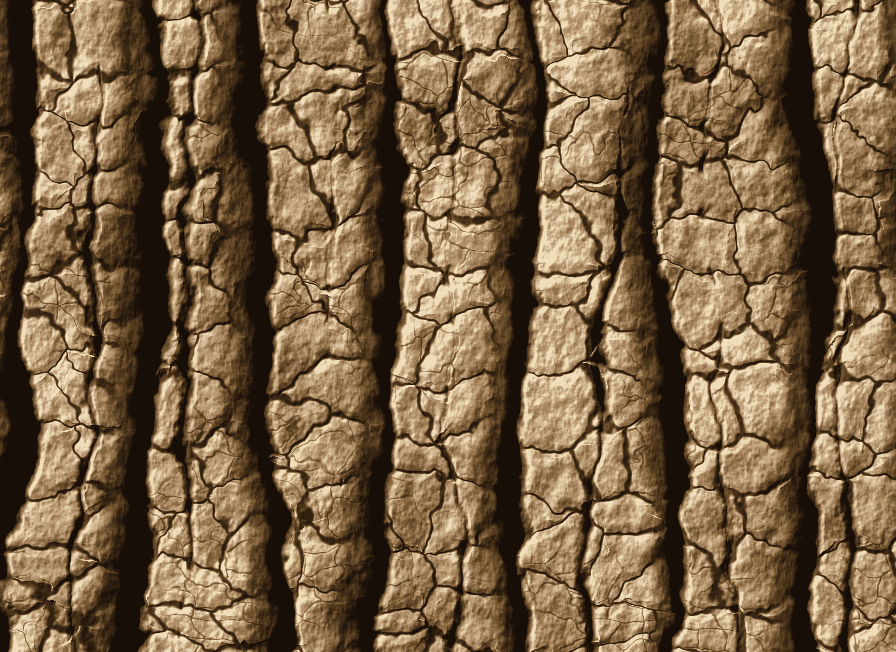
Reproduce this texture procedurally as a Shadertoy shader.

```glsl
// Sunlit tree bark: upright ridges split by dark furrows and cracked into rough plates.

float hash(vec2 p) {
    vec3 q = fract(p.xyx * 0.1031);
    q += dot(q, q.yzx + 33.33);
    return fract((q.x + q.y) * q.z);
}

float noise(vec2 p) {
    vec2 i = floor(p), f = fract(p);
    f = f * f * (3.0 - 2.0 * f);
    return mix(mix(hash(i), hash(i + vec2(1, 0)), f.x),
               mix(hash(i + vec2(0, 1)), hash(i + vec2(1, 1)), f.x), f.y);
}

float fbm(vec2 p) {
    float sum = 0.0, amp = 0.5;
    for (int i = 0; i < 5; i++) {
        sum += amp * noise(p);
        p = mat2(1.6, 1.2, -1.2, 1.6) * p + 7.7;
        amp *= 0.5;
    }
    return sum;
}

// Distance to the border between the two nearest cells
float plateBorder(vec2 p) {
    vec2 cell = floor(p), nearest = vec2(9.0), second = vec2(9.0);
    for (int y = -1; y <= 1; y++)
    for (int x = -1; x <= 1; x++) {
        vec2 c = cell + vec2(x, y);
        vec2 r = c + 0.1 + 0.8 * vec2(hash(c), hash(c + 71.3)) - p;
        if (dot(r, r) < dot(nearest, nearest)) {
            second = nearest;
            nearest = r;
        } else if (dot(r, r) < dot(second, second)) {
            second = r;
        }
    }
    return dot(0.5 * (nearest + second), normalize(second - nearest));
}

// Ridge level: 0 in a furrow, 1 on a ridge; the right flank of a ridge is broad
float ridgeLevel(vec2 p, float notch) {
    float level = 1.0;
    p.x += 0.04 * (fbm(p * vec2(21.0, 15.0)) - 0.5);
    for (int i = -1; i < 16; i++) {
        float k = float(i), major = 1.0 - mod(abs(k), 2.0);
        float x = 0.1 * k + 0.02
                + 0.09 * (noise(vec2(k * 7.3 + 3.0, p.y * 1.6)) - 0.5)
                + 0.04 * (noise(vec2(k * 3.1 + 50.0, p.y * 6.0)) - 0.5);
        float gap = 0.019 * noise(vec2(k * 5.7 + 90.0, p.y * 3.2)) + 0.006 * notch
                  - mix(0.016, 0.004, major);
        float flank = 0.014 + major * (0.015 + 0.09 * noise(vec2(k * 9.1 + 20.0, p.y * 1.8)));
        float d = p.x - x;
        float side = d > 0.0 ? smoothstep(gap, gap + 0.017, d)
                             : smoothstep(gap, gap + flank, -d);
        float closed = (1.0 - major) * (1.0 - smoothstep(-0.011, -0.003, gap));
        level = min(level, max(side, closed));
    }
    return level;
}

// Surface height, also giving the ridge level and the crack darkness
float relief(vec2 p, out float ridge, out float crack) {
    vec2 q = p + 0.05 * (vec2(noise(p * 12.0), noise(p * 12.0 + 40.0)) - 0.5)
               + 0.016 * (vec2(noise(p * 48.0), noise(p * 48.0 + 80.0)) - 0.5)
               + 0.006 * (vec2(noise(p * 120.0), noise(p * 120.0 + 20.0)) - 0.5);
    float plate = plateBorder(q * vec2(9.0, 12.0));
    float chip = plateBorder(q * vec2(17.0, 23.0) + 30.0);
    ridge = ridgeLevel(p, 1.0 - smoothstep(0.0, 0.2, plate));

    float width = 0.012 + 0.075 * pow(noise(p * 11.0 + 15.0), 1.5);
    crack = 1.0 - smoothstep(width * 0.3, width + 0.015, plate);
    float fine = (1.0 - smoothstep(0.0, 0.05, chip)) * smoothstep(0.45, 0.7, noise(p * 9.0 + 5.0));
    crack = max(crack, 0.6 * fine) * smoothstep(0.1, 0.7, ridge);

    float flakes = abs(fbm(p * vec2(30.0, 22.0) + 11.0) - 0.5);
    return 0.018 * ridge + 0.005 * smoothstep(0.0, 0.25, plate) - 0.001 * crack
         + 0.021 * fbm(p * vec2(28.0, 22.0)) - 0.012 * flakes
         + 0.010 * (1.0 - ridge) * fbm(p * vec2(100.0, 36.0));
}

// Bark colours from deep shadow (0) to sunlit (1)
vec3 barkColor(float tone) {
    vec3 ramp[6] = vec3[6](vec3(0.09, 0.055, 0.03), vec3(0.29, 0.20, 0.10),
                           vec3(0.48, 0.36, 0.21), vec3(0.65, 0.52, 0.37),
                           vec3(0.78, 0.67, 0.52), vec3(0.94, 0.87, 0.73));
    float t = clamp(tone * 5.6 - 0.4, 0.0, 4.999);
    int i = int(t);
    return mix(ramp[i], ramp[i + 1], fract(t));
}

void mainImage(out vec4 fragColor, in vec2 fragCoord) {
    vec2 p = fragCoord / iResolution.y;
    float ridge, crack, unusedRidge, unusedCrack;
    float height = relief(p, ridge, crack);

    // Sunlight from the upper left
    float reach = 0.003;
    float toLight = relief(p + reach * vec2(-0.65, 0.76), unusedRidge, unusedCrack);
    float slope = (height - toLight) / reach;
    float light = 0.69 + 0.60 * slope / (1.0 + 0.7 * abs(slope));

    // Broad stains and fine grain
    light += 0.55 * (fbm(p * vec2(7.0, 5.0) + 60.0) - 0.5);
    light += 0.14 * (noise(p * 170.0) - 0.5);

    // Brown shade on the flanks, black in the furrows and cracks
    float shade = mix(0.36, 1.0, smoothstep(0.1, 0.95, ridge)) * smoothstep(-0.03, 0.13, ridge);
    float tone = light * shade * (1.0 - 0.72 * crack);
    fragColor = vec4(barkColor(tone), 1.0);
}
```
